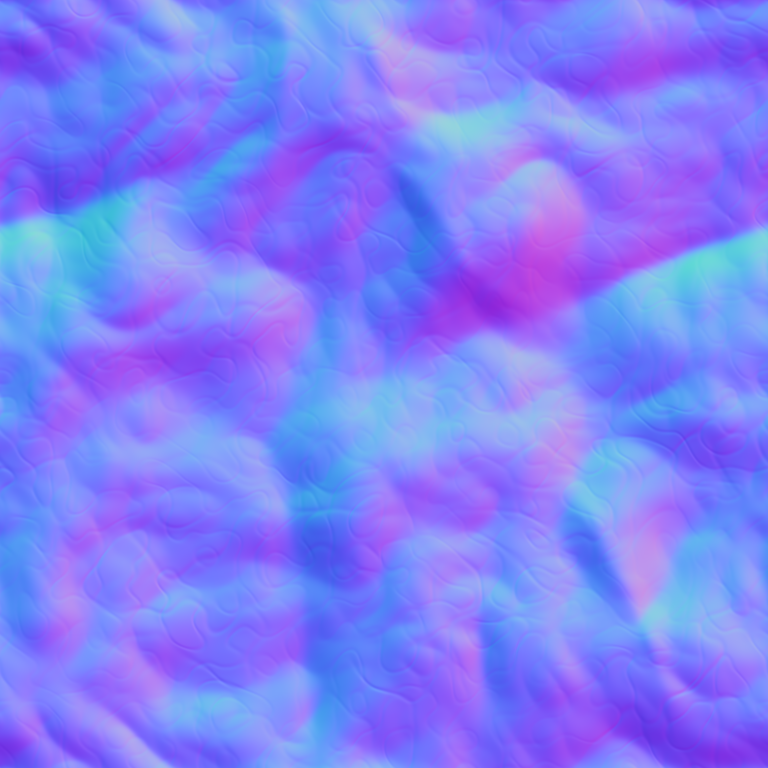
A Shadertoy shader for this texture map:

```glsl
#define SWELL 0.058        // height of the broad smooth relief
#define PILLOW 0.056       // height of the large pillows
#define LUMP 0.024         // height of the small pillows
#define GRAIN 0.0042       // height of the soft grain
#define WRINKLE 0.00040    // depth of the thin wrinkles
#define WRINKLE_WIDTH 0.07
#define WARP 0.045         // bending of the large forms
#define CURL 0.018         // bending of the wrinkles
#define SLOPE vec2(1.0, 1.2)
#define STEP 0.0015        // sampling distance for the slope

const float TAU = 6.2831853;

float hash(ivec3 c) {
    uvec3 u = uvec3(c) * uvec3(1597u, 51749u, 3571u);
    uint n = (u.x ^ u.y ^ u.z) * 747796u + 28913u;
    n = ((n >> 15) ^ n) * 277803u;
    n = ((n >> 13) ^ n) * 668265u;
    return float((n >> 8) & 65535u) / 65536.0;
}

// Dot product of a random unit gradient with the offset to its corner
float corner(vec2 cell, vec2 offset, float period, int seed) {
    float angle = TAU * hash(ivec3(ivec2(mod(cell, period)), seed));
    return dot(vec2(cos(angle), sin(angle)), offset);
}

// Gradient noise that repeats over the unit square
float noise(vec2 p, float freq, int seed) {
    p *= freq;
    vec2 i = floor(p), f = p - i, e = vec2(0, 1);
    vec2 u = f * f * f * (f * (f * 6.0 - 15.0) + 10.0);
    float low = mix(corner(i, f, freq, seed),
                    corner(i + e.yx, f - e.yx, freq, seed), u.x);
    float high = mix(corner(i + e, f - e, freq, seed),
                     corner(i + e.yy, f - e.yy, freq, seed), u.x);
    return mix(low, high, u.y);
}

vec2 noise2(vec2 p, float freq, int seed) {
    return vec2(noise(p, freq, seed), noise(p, freq, seed + 1));
}

float softAbs(float x, float radius) {
    return sqrt(x * x + radius * radius);
}

// Long tapered ridge (steepness > 0) or valley (steepness < 0)
float fold(vec2 p, vec2 center, float angle, float halfLength, float width, float steepness) {
    vec2 q = p - center;
    q -= round(q);
    vec2 dir = vec2(cos(angle), sin(angle));
    float along = abs(dot(q, dir)) / halfLength;
    float across = dot(q, vec2(-dir.y, dir.x));
    float taper = 1.0 - smoothstep(0.35, 1.25, along);
    return steepness * width * taper * exp(-softAbs(across, 0.014) / width);
}

// Thin groove along the zero contour of a noise
float wrinkle(vec2 p, float freq, int seed) {
    float n = noise(p, freq, seed) / WRINKLE_WIDTH;
    return exp(-n * n);
}

float height(vec2 p) {
    vec2 q = p + WARP * noise2(p, 3.0, 11) + 0.35 * WARP * noise2(p, 7.0, 21);

    // Rolling relief and pillows with creases between them
    float h = SWELL * noise(q, 3.0, 31);
    h += PILLOW * softAbs(noise(q, 4.0, 41), 0.07);
    h += LUMP * softAbs(noise(q, 8.0, 51), 0.08);
    h += GRAIN * softAbs(noise(q, 17.0, 61), 0.1);

    // Long folds
    h += fold(q, vec2(0.995, 0.70), 0.35, 0.36, 0.065, -0.95);
    h += fold(q, vec2(0.81, 0.23), -1.07, 0.18, 0.050, 0.80);
    h += fold(q, vec2(0.56, 0.71), -0.80, 0.17, 0.055, 0.55);
    h += fold(q, vec2(0.36, 0.88), 1.57, 0.17, 0.035, 0.60);
    h += fold(q, vec2(0.39, 0.20), 1.70, 0.18, 0.035, -0.55);
    h += fold(q, vec2(0.50, 0.89), -1.20, 0.10, 0.040, 0.55);

    // Patchy skin of fine curling wrinkles
    vec2 r = p + CURL * noise2(p, 12.0, 71);
    float patches = 0.75 + noise(p, 6.0, 101);
    h -= WRINKLE * patches * (wrinkle(r, 15.0, 81) + 0.7 * wrinkle(r, 23.0, 91));
    return h;
}

void mainImage(out vec4 fragColor, in vec2 fragCoord) {
    vec2 p = fragCoord / iResolution.y;
    vec2 e = vec2(STEP, 0.0);
    vec2 slope = vec2(height(p + e) - height(p - e),
                      height(p + e.yx) - height(p - e.yx)) / (2.0 * STEP);
    vec3 normal = normalize(vec3(-slope * SLOPE, 1.0));
    fragColor = vec4(0.5 + 0.5 * normal, 1.0);
}
```
